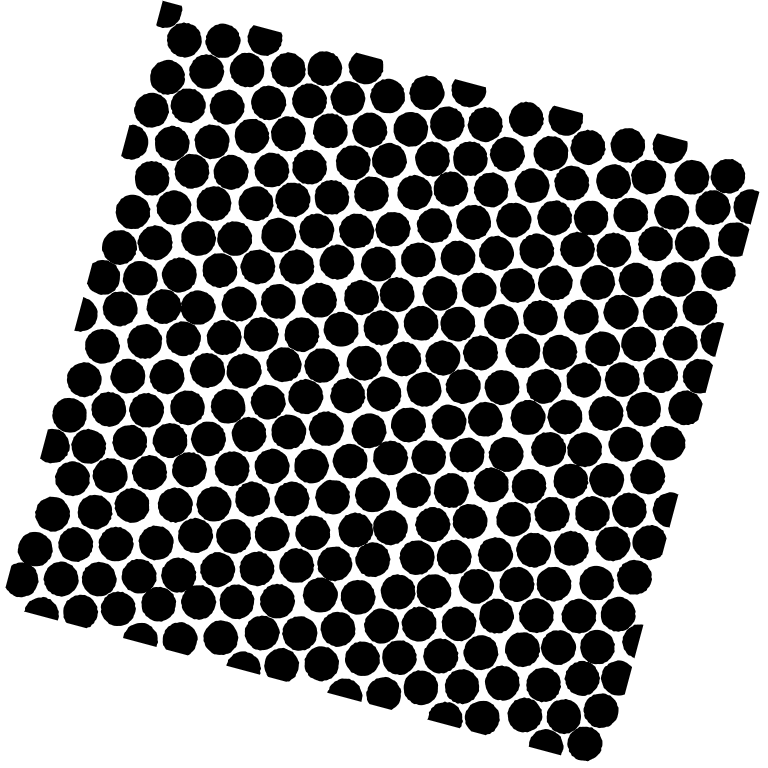
Reproduce this pattern procedurally as a WebGL 1 fragment shader.

```glsl
precision highp float;
// A square sheet turned by 15 degrees on white, filled with 300 black dots.
// The dots sit on a skewed, nearly hexagonal lattice, each nudged at random,
// with slightly ragged rims. Dots are cut off by the border of the sheet.

uniform vec2 u_resolution;

float hash(vec2 p) {
  vec3 q = fract(p.xyx * vec3(0.1031, 0.1030, 0.0973));
  q += dot(q, q.yzx + 33.33);
  return fract((q.x + q.y) * q.z);
}

// Value noise around a circle, wrapping after 44 steps.
float rimNoise(float angle, float seed) {
  float t = (angle / 6.2831853 + 0.5) * 44.0;
  float i = floor(t);
  float a = hash(vec2(mod(i, 44.0), seed));
  float b = hash(vec2(mod(i + 1.0, 44.0), seed));
  return mix(a, b, smoothstep(0.0, 1.0, t - i)) - 0.5;
}

// Lattice cell to sheet position: 150 by 50 steps span the sheet.
vec2 latticePoint(vec2 cell) {
  return vec2(9.0 * cell.x - 2.0 * cell.y + 0.9,
              3.0 * cell.y - cell.x + 0.756) / vec2(150.0, 50.0);
}

// Inverse of latticePoint.
vec2 latticeCell(vec2 sheet) {
  vec2 k = sheet * vec2(150.0, 50.0) - vec2(0.9, 0.756);
  return vec2(3.0 * k.x + 2.0 * k.y, k.x + 9.0 * k.y) / 25.0;
}

// Signed distance to the nearest dot, in sheet widths.
float dots(vec2 sheet) {
  vec2 base = floor(latticeCell(sheet) + 0.5);
  float nearest = 1.0;
  for (int j = -1; j <= 1; j++) {
    for (int i = -1; i <= 1; i++) {
      vec2 cell = base + vec2(float(i), float(j));
      vec2 home = latticePoint(cell);
      vec2 nudge = vec2(hash(cell + 17.0), hash(cell + 71.0)) - 0.5;
      vec2 d = sheet - home - 0.008 * nudge;
      float seed = floor(hash(cell + 43.0) * 200.0);
      float radius = 0.0276 + 0.0014 * rimNoise(atan(d.y, d.x + 1e-6), seed);
      // Only dots that start inside the sheet are drawn.
      vec2 inside = step(abs(home - 0.5), vec2(0.5));
      float dist = mix(1.0, length(d) - radius, inside.x * inside.y);
      nearest = min(nearest, dist);
    }
  }
  return nearest;
}

void main() {
  vec2 p = gl_FragCoord.xy / u_resolution - 0.5;
  p.y = -p.y;

  // Turn the sheet and size it so that its corners touch the canvas edges.
  float c = cos(radians(15.0));
  float s = sin(radians(15.0));
  float side = 1.0 / (c + s);
  vec2 sheet = vec2(c * p.x + s * p.y, c * p.y - s * p.x) / side + 0.5;

  // Clip the dots to the sheet and smooth over one pixel.
  vec2 border = abs(sheet - 0.5) - 0.499;
  float dist = max(dots(sheet), max(border.x, border.y));
  float pixel = 1.0 / (side * min(u_resolution.x, u_resolution.y));
  gl_FragColor = vec4(vec3(clamp(0.5 + dist / pixel, 0.0, 1.0)), 1.0);
}
```
